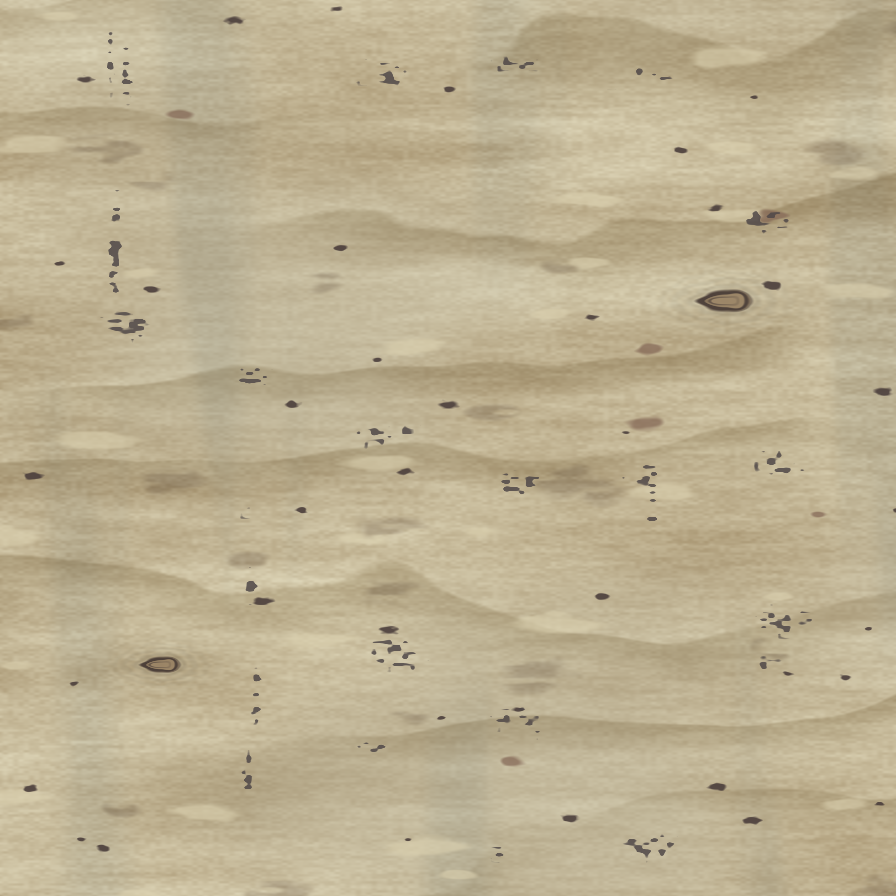
This texture is drawn by a Shadertoy shader. Its source:

```glsl
float hash(vec2 p) {
    vec3 q = fract(p.xyx * 0.1031);
    q += dot(q, q.yzx + 33.33);
    return fract((q.x + q.y) * q.z);
}

vec2 hash2(vec2 p) {
    return vec2(hash(p), hash(p + 57.3));
}

float noise(vec2 p) {
    vec2 i = floor(p), f = fract(p);
    f *= f * (3.0 - 2.0 * f);
    return mix(mix(hash(i), hash(i + vec2(1, 0)), f.x),
               mix(hash(i + vec2(0, 1)), hash(i + 1.0), f.x), f.y);
}

// Layered sines, rotated and bent at each octave
float waves(vec2 p) {
    float sum = 0.0, amp = 0.5;
    for (int i = 0; i < 5; i++) {
        sum += amp * sin(p.x + 1.3 * sin(p.y * 0.7 + float(i))) * cos(p.y + 0.8 * sin(p.x * 0.6));
        p = mat2(0.8, 0.6, -0.6, 0.8) * p * 1.7 + 2.3;
        amp *= 0.47;
    }
    return sum;
}

// Scattered ragged ellipses, one candidate per cell
float blobs(vec2 uv, vec2 cells, vec2 radius, float share) {
    vec2 id = floor(uv * cells);
    float rough = 0.6 * (noise(uv / radius * 1.6) - 0.5);
    float cover = 0.0;
    for (int j = -1; j <= 1; j++)
    for (int i = -1; i <= 1; i++) {
        vec2 c = id + vec2(i, j);
        vec2 q = (uv - (c + hash2(c + cells.yx)) / cells) / (radius * mix(0.5, 1.3, hash(c + 9.0)));
        float inside = 1.0 - smoothstep(0.5, 1.0, length(q) + rough);
        cover = max(cover, inside * step(hash(c + cells), share));
    }
    return cover;
}

// Patches of chipped flecks lined up along vertical bands
float flecks(vec2 uv) {
    float density = 0.0;
    for (int i = 0; i < 26; i++) {
        float k = float(i);
        vec2 rnd = hash2(vec2(k, 4.0));
        vec2 centre = vec2(0.14 + 0.144 * mod(k, 6.0) + 0.03 * (rnd.x - 0.5), rnd.y);
        vec2 radius = hash(vec2(k, 8.0)) < 0.3 ? vec2(0.009, 0.06)
                                                : mix(vec2(0.025, 0.01), vec2(0.055, 0.028), rnd.x);
        density = max(density, 1.0 - smoothstep(0.2, 1.1, length((uv - centre) / radius)));
    }
    float chips = 0.75 * noise(uv * vec2(115, 240)) + 0.25 * noise(uv * vec2(40, 90));
    return smoothstep(0.0, 0.1, chips + 0.43 * density - 0.97);
}

void mainImage(out vec4 fragColor, in vec2 fragCoord) {
    vec2 uv = fragCoord / iResolution.y;

    // Broad tone and fine horizontal grain
    float tone = 0.52 + 0.55 * waves(uv * vec2(5, 19) + 3.0);
    tone += 0.5 * (noise(uv * vec2(5, 42)) - 0.5);
    tone += 0.38 * (noise(uv * vec2(22, 210)) - 0.5);
    tone += 0.42 * (noise(uv * vec2(170, 390)) - 0.5);
    vec3 col = mix(vec3(0.70, 0.635, 0.50), vec3(0.83, 0.79, 0.67), tone);

    // Cool weathered areas and faint upright stains
    float cool = smoothstep(-0.1, 0.6, waves(uv * vec2(4, 6) + 11.0));
    col = mix(col, vec3(0.77, 0.75, 0.66), 0.35 * cool);
    float stain = smoothstep(0.15, 0.6, waves(uv * vec2(17, 2.5) + 7.0));
    col *= 1.0 - stain * vec3(0.06, 0.05, 0.04);

    // Wandering growth lines, sharp above and fading below
    float growth = uv.y * 7.0 - uv.x * 0.8 + 0.9 * waves(uv * vec2(4, 8));
    float ring = fract(growth);
    float vein = smoothstep(0.5, 0.96, ring) * (1.0 - smoothstep(0.96, 1.0, ring));
    vein *= smoothstep(0.2, 0.7, noise(uv * vec2(4, 9) + 20.0));
    col *= 1.0 - vein * vec3(0.11, 0.13, 0.17);

    // Pale patches and brown smudges
    float pale = blobs(uv, vec2(6, 13), vec2(0.045, 0.011), 0.38);
    col = mix(col, vec3(0.86, 0.82, 0.69), 0.6 * pale);
    float smudge = blobs(uv, vec2(6, 8), vec2(0.04, 0.018), 0.35);
    smudge *= smoothstep(0.2, 0.7, noise(uv * vec2(30, 150)));
    col *= 1.0 - smudge * vec3(0.14, 0.16, 0.17);

    // Two large knots ringed by distorted grain
    for (int i = 0; i < 2; i++) {
        vec2 centre = i == 0 ? vec2(0.81, 0.664) : vec2(0.18, 0.258);
        float size = i == 0 ? 1.0 : 0.72;
        vec2 q = (uv - centre) / (size * vec2(0.031, 0.014));
        float d = length(q) + 0.35 * (noise(q * 2.0 + 5.0) - 0.5);
        float halo = exp(-0.22 * d * d);
        col *= 1.0 - halo * (0.07 + 0.05 * sin(d * 11.0 + 2.0 * noise(q * 3.0)));
        vec3 heart = mix(vec3(0.60, 0.51, 0.39), vec3(0.27, 0.22, 0.20),
                         smoothstep(0.35, 0.8, d + 0.15 * sin(d * 20.0) - 0.15 * q.x));
        col = mix(col, heart, 0.92 * (1.0 - smoothstep(0.8, 1.05, d)));
    }

    // Small reddish knots, dark specks and chipped flecks
    float pin = blobs(uv, vec2(5, 7), vec2(0.021, 0.009), 0.16);
    col = mix(col, vec3(0.52, 0.41, 0.34), 0.75 * pin);
    float speck = blobs(uv, vec2(9, 11), vec2(0.010, 0.0045), 0.34);
    col = mix(col, vec3(0.29, 0.24, 0.23), 0.9 * speck);
    col = mix(col, vec3(0.31, 0.28, 0.28), 0.85 * flecks(uv));

    fragColor = vec4(col, 1.0);
}
```
